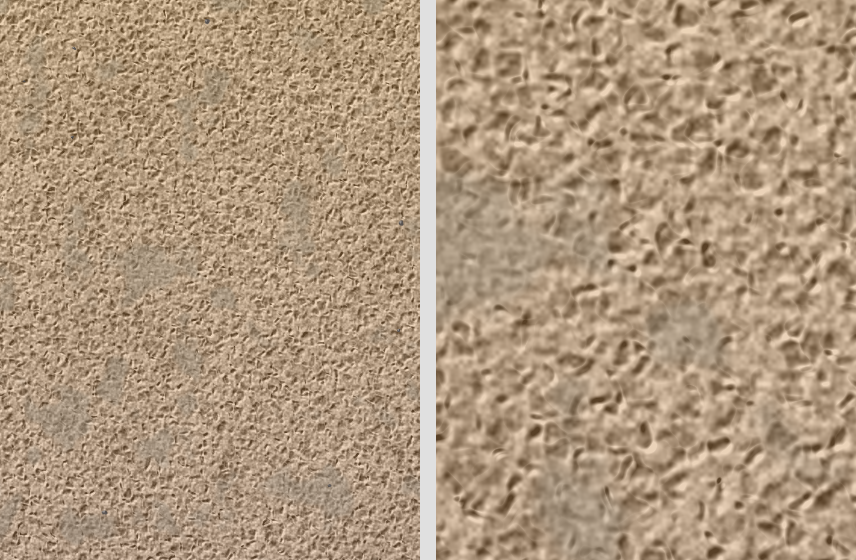
Left, the full canvas; right, a detail of the centre.
Reproduce this texture procedurally as a Shadertoy shader.

```glsl
// Damp sand pocked with small pits, lit low from the upper left.
// A height field of scattered bowls and grain noise is shaded by its slope
// and depth, then tinted by smooth grey patches and a few dark pebbles.

const vec3  SAND        = vec3(0.683, 0.588, 0.484);
const vec3  GREY_SAND   = vec3(0.635, 0.570, 0.485);
const vec3  PEBBLE      = vec3(0.300, 0.290, 0.295);
const vec3  WARM_DRIFT  = vec3(0.015, 0.010, -0.030); // bottom to top
const vec2  TO_LIGHT    = vec2(-0.60, 0.80);
const float LIGHT_STEP  = 0.0040;  // in canvas heights
const float PITS        = 80.0;    // cells per canvas height
const float GRAINS      = 210.0;
const float FINE_GRAINS = 370.0;
const float PATCHES     = 15.0;
const float PEBBLES     = 9.0;
const float PIT_MEAN    = 0.25;
const float DEPTH_GAIN  = 0.20;
const float SLOPE_GAIN  = 0.20;
const float GRAIN_GAIN  = 0.16;
const float FINE_GAIN   = 0.15;

vec2 hash2(vec2 p) {
    vec3 q = fract(p.xyx * vec3(0.1031, 0.1030, 0.0973));
    q += dot(q, q.yzx + 33.33);
    return fract((q.xx + q.yz) * q.zy);
}

float noise(vec2 p) {
    vec2 i = floor(p), f = fract(p);
    f = f * f * (3.0 - 2.0 * f);
    float low  = mix(hash2(i).x, hash2(i + vec2(1, 0)).x, f.x);
    float high = mix(hash2(i + vec2(0, 1)).x, hash2(i + vec2(1, 1)).x, f.x);
    return mix(low, high, f.y);
}

float fbm(vec2 p) {
    float sum = 0.0, weight = 0.5;
    for (int i = 0; i < 3; i++) {
        sum += weight * noise(p);
        p = mat2(1.6, 1.2, -1.2, 1.6) * p + 17.3;
        weight *= 0.5;
    }
    return sum / 0.875;
}

// Deepest bowl at p, with ragged outlines from a warped domain
float pitDepth(vec2 p) {
    vec2 q = p * PITS;
    q += 0.9 * (vec2(noise(q * 1.3 + 5.0), noise(q * 1.3 + 71.0)) - 0.5);
    vec2 cell = floor(q);
    float depth = 0.0;
    for (int y = -1; y <= 1; y++)
    for (int x = -1; x <= 1; x++) {
        vec2 id = cell + vec2(x, y);
        vec2 shape = hash2(id + 211.0);
        float radius = mix(0.35, 0.80, shape.x);
        float d = length(q - id - hash2(id)) / radius;
        depth = max(depth, mix(0.3, 1.0, shape.y) * (1.0 - smoothstep(0.2, 1.0, d)));
    }
    return depth;
}

float grain(vec2 p) {
    return noise(p * GRAINS + 37.0) - 0.5;
}

// Pebble coverage in x, glint on its lit side in y
vec2 pebble(vec2 p) {
    vec2 q = p * PEBBLES, id = floor(q);
    vec2 pick = hash2(id + 503.0);
    vec2 d = q - id - mix(vec2(0.15), vec2(0.85), hash2(id + 601.0));
    d += 0.03 * (vec2(noise(q * 22.0), noise(q * 22.0 + 40.0)) - 0.5);
    float radius = mix(0.025, 0.055, pick.y);
    float present = step(pick.x, 0.16);
    float body = 1.0 - smoothstep(0.5, 1.0, length(d) / radius);
    float glint = 1.0 - smoothstep(0.1, 0.5, length(d - TO_LIGHT * radius * 0.4) / radius);
    return present * vec2(body, glint);
}

void mainImage(out vec4 fragColor, in vec2 fragCoord) {
    vec2 p = fragCoord / iResolution.y;
    vec2 lit = p + TO_LIGHT * LIGHT_STEP;

    // Relief: depth darkens, walls facing away from the light darken further
    float pit = pitDepth(p), speck = grain(p);
    float slope = pitDepth(lit) - pit + 0.5 * (speck - grain(lit));
    float relief = DEPTH_GAIN * (PIT_MEAN - pit) + SLOPE_GAIN * slope;
    float fine = noise(p * FINE_GRAINS + 113.0) - 0.5;
    float texture_ = GRAIN_GAIN * speck + FINE_GAIN * fine;

    // Smooth grey patches where the crust has washed flat
    float patchMask = smoothstep(0.60, 0.76, fbm(p * PATCHES + 9.0));
    float tone = relief * mix(1.0, 0.5, patchMask) + texture_ * mix(1.0, 0.7, patchMask);
    tone += 0.06 * (fbm(p * 5.0 + 31.0) - 0.5);

    vec3 color = mix(SAND, GREY_SAND, 0.8 * patchMask);
    color += WARM_DRIFT * (p.y - 0.5) + clamp(tone, -0.34, 0.24);

    // Scattered pebbles
    vec2 stone = pebble(p);
    color = mix(color, PEBBLE + 0.5 * texture_, 0.85 * stone.x);
    color += 0.22 * stone.y;

    fragColor = vec4(clamp(color, 0.0, 1.0), 1.0);
}
```
